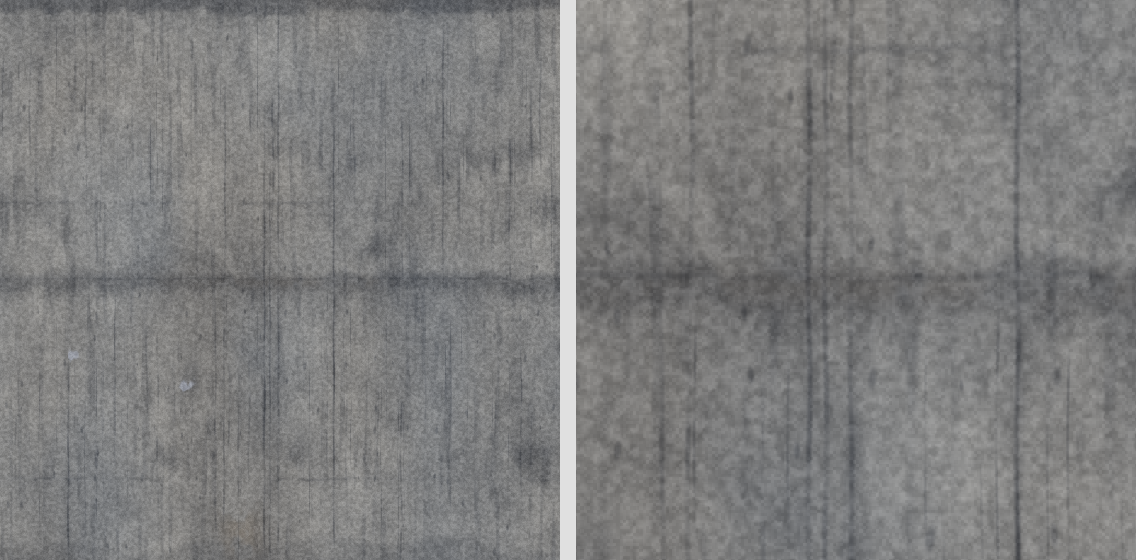
Left: the whole. Right: its middle third, enlarged.
This texture is drawn by a WebGL 2 fragment shader. Its source:

```glsl
#version 300 es
precision highp float;
// Weathered concrete wall: two rows of cast panels with seams, drips, stains and pits.

uniform vec2 u_resolution;
out vec4 fragColor;

const vec3 CONCRETE = vec3(0.535, 0.535, 0.532);
const vec3 GRIME = vec3(0.285, 0.295, 0.315);
const vec3 RUST = vec3(0.50, 0.45, 0.39);
const vec3 CHIP = vec3(0.64, 0.66, 0.71);
const float SEAM_Y = 0.496;        // joint between the two rows
const float TOP_BAND = 0.981;      // lower edge of the dark top strip
const float GRAIN = 0.105;         // strength of the fine grain
const float MOTTLE = 0.55;         // strength of the broad clouds
const float PIT_SHARE = 0.10;      // share of cells that hold a pit

// Long vertical joints: x, bottom, top, strength
const vec4 JOINTS[10] = vec4[10](
    vec4(0.402, 0.50, 0.86, 0.50), vec4(0.400, 0.02, 0.47, 0.45),
    vec4(0.472, 0.00, 0.78, 0.60), vec4(0.482, 0.00, 0.72, 0.45),
    vec4(0.497, 0.00, 1.00, 0.40), vec4(0.596, 0.03, 0.80, 0.60),
    vec4(0.791, 0.51, 0.97, 0.60), vec4(0.122, 0.00, 0.37, 0.60),
    vec4(0.385, 0.05, 0.46, 0.45), vec4(0.205, 0.18, 0.46, 0.30));

// Soft damp stains: centre, radii
const vec4 STAINS[10] = vec4[10](
    vec4(0.00, 0.60, 0.011, 0.06), vec4(1.00, 0.60, 0.012, 0.06),
    vec4(0.98, 0.645, 0.028, 0.014), vec4(0.955, 0.19, 0.034, 0.03),
    vec4(0.90, 0.722, 0.10, 0.022), vec4(0.345, 0.325, 0.014, 0.035),
    vec4(0.54, 0.20, 0.032, 0.03), vec4(0.31, 0.18, 0.026, 0.024),
    vec4(0.67, 0.565, 0.025, 0.02), vec4(0.127, 0.825, 0.011, 0.01));

float hash(vec2 p) {
    vec3 q = fract(p.xyx * 0.1031);
    q += dot(q, q.yzx + 33.33);
    return fract((q.x + q.y) * q.z);
}

float fade(float a, float b, float x) { return 1.0 - smoothstep(a, b, x); }

// Smooth cellular noise: random values blended around jittered cell points
float cells(vec2 p) {
    vec2 id = floor(p);
    float sum = 0.0, total = 0.001;
    for (int j = -1; j <= 1; j++)
    for (int i = -1; i <= 1; i++) {
        vec2 c = id + vec2(i, j);
        vec2 d = c + 0.2 + 0.6 * vec2(hash(c + 7.0), hash(c + 53.0)) - p;
        float k = max(0.0, 1.0 - dot(d, d));
        sum += k * k * hash(c + 101.0);
        total += k * k;
    }
    return sum / total;
}

float layered(vec2 p) {
    float v = 0.0, amp = 0.5;
    for (int i = 0; i < 4; i++) {
        v += amp * cells(p);
        p = p * 2.1 + 19.7;
        amp *= 0.52;
    }
    return v;
}

float blob(vec2 p, vec4 s) {
    vec2 q = (p - s.xy) / s.zw;
    return exp(-dot(q, q));
}

// One thin wavering run per column, of random place, length and weight
float runs(vec2 p, float count, float share, float seed) {
    float x = p.x * count + 0.06 * sin(p.y * 31.0 + seed);
    vec2 id = vec2(floor(x), floor(p.y * 2.0) + seed);
    float y = fract(p.y * 2.0);
    float top = 0.55 + 0.45 * hash(id + 3.0);
    float low = top - 0.15 - 0.65 * hash(id + 11.0);
    float line = fade(0.02, 0.13, abs(fract(x) - 0.3 - 0.4 * hash(id + 23.0)));
    float span = smoothstep(low, low + 0.2, y) * fade(top - 0.08, top, y);
    return line * span * step(hash(id + 37.0), share) * (0.4 + 0.6 * hash(id + 41.0));
}

// Small upright pits
float pits(vec2 p) {
    vec2 g = p * vec2(38.0, 24.0), id = floor(g);
    vec2 d = fract(g) - 0.3 - 0.4 * vec2(hash(id + 5.0), hash(id + 9.0));
    d.x += 0.4 * d.y * (hash(id + 15.0) - 0.5);
    float size = mix(0.4, 1.0, hash(id + 29.0));
    float r = length(d / (size * vec2(0.17, 0.27)));
    float share = PIT_SHARE * (p.y < SEAM_Y ? 1.5 : 0.6);
    return fade(0.2, 1.0, r) * step(hash(id + 61.0), share);
}

void main() {
    vec2 uv = gl_FragCoord.xy / u_resolution;
    float cloud = layered(uv * vec2(6.0, 5.0));
    float rough = layered(uv * vec2(38.0, 30.0) + 40.0);
    float edge = (rough - 0.47) * 0.05;
    float broken = smoothstep(0.25, 0.7, cells(uv * vec2(90.0, 36.0) + 13.0));

    // Clouds and streaked surface
    float dirt = 0.08 + MOTTLE * (cloud - 0.47) + 0.45 * (rough - 0.47);
    dirt += 0.22 * smoothstep(0.5, 0.9, cells(uv * vec2(130.0, 9.0))) * (0.4 + broken);
    dirt += 0.10 * (cells(uv * vec2(34.0, 3.0) + 9.0) - 0.5);
    dirt += (0.35 * runs(uv, 48.0, 0.4, 2.0) + 0.35 * runs(uv, 95.0, 0.4, 8.0)) * (0.3 + broken);

    // Long joints and soft stains
    for (int i = 0; i < 10; i++) {
        vec4 j = JOINTS[i];
        float off = abs(uv.x - j.x + 0.0006 * sin(uv.y * 43.0 + j.x * 90.0));
        float span = smoothstep(j.y - 0.02, j.y + 0.03, uv.y) * fade(j.z - 0.08, j.z + 0.02, uv.y);
        float line = fade(0.0003, 0.0026, off) * (0.35 + 0.65 * broken) + 0.16 * fade(0.0, 0.009, off);
        dirt += j.w * line * span;
        dirt += 0.65 * blob(uv + edge, STAINS[i]) * (0.2 + cloud);
    }

    // Middle joint, damp rising above it and drips hanging below
    float above = uv.y - SEAM_Y;
    float rise = 0.01 + 0.07 * cells(vec2(uv.x * 13.0, 3.5)) * fade(0.3, 0.8, uv.x);
    float drop = 0.02 + 0.08 * cells(vec2(uv.x * 75.0, 8.0));
    dirt += 0.24 * fade(0.006, 0.020, abs(above + edge * 0.5));
    dirt += 0.24 * fade(0.0, 0.0035, abs(above - 0.006 + edge * 0.15)) * (0.4 + 0.6 * broken);
    dirt += 0.26 * fade(rise - 0.010, rise + 0.010, above + edge) * smoothstep(-0.008, 0.008, above);
    dirt += 0.28 * smoothstep(-drop, 0.0, above) * fade(-0.008, 0.008, above);

    // Dark top strip with drips, and damp foot
    float band = TOP_BAND - 0.008 * smoothstep(0.38, 0.42, uv.x) * fade(0.52, 0.58, uv.x);
    dirt += 0.50 * smoothstep(band - 0.007, band + 0.007, uv.y + edge * 0.4);
    dirt += 0.16 * smoothstep(1.0 - drop * 1.2, 1.0, uv.y);
    float foot = 0.005 + 0.045 * cells(vec2(uv.x * 9.0, 21.0));
    dirt += 0.24 * fade(foot - 0.01, foot + 0.01, uv.y + edge);

    // Faint pour lines across each row, then pits
    for (int i = 0; i < 2; i++) {
        float off = abs(uv.y - (i == 0 ? 0.145 : 0.638) + edge * 0.2);
        float worn = smoothstep(0.4, 0.65, cells(vec2(uv.x * 9.0, 31.0 + float(i))));
        dirt += worn * (0.20 * fade(0.0, 0.004, off) * (0.4 + broken) + 0.10 * fade(0.0, 0.018, off));
    }
    dirt += 0.5 * pits(uv);

    // Soft limit, so that overlapping dirt never goes flat, then colour
    float dark = max(dirt, 0.0);
    dirt = min(dirt, 0.0) + dark / (1.0 + 0.3 * dark);
    vec3 color = mix(CONCRETE, GRIME, max(dirt, -0.25));
    float tint = cells(uv * vec2(7.0, 4.0) + 70.0) - 0.5;
    color += 0.018 * tint * vec3(1.0, 0.1, -1.0);
    float rust = blob(uv, vec4(0.43, 0.05, 0.04, 0.05)) + 0.4 * blob(uv, vec4(0.55, SEAM_Y, 0.25, 0.013));
    color = mix(color, RUST, 0.4 * rust * smoothstep(0.35, 0.65, rough));

    // Two pale chips in the lower row
    float chip = blob(uv + edge, vec4(0.132, 0.366, 0.009, 0.018)) + blob(uv + edge, vec4(0.340, 0.320, 0.013, 0.011));
    color = mix(color, CHIP, 0.7 * smoothstep(0.3, 0.85, chip * (0.5 + rough)));

    // Fine grain over everything
    color += GRAIN * (cells(uv * 230.0) - 0.5) + 0.5 * GRAIN * (hash(floor(uv * 512.0)) - 0.5);
    fragColor = vec4(color, 1.0);
}
```
